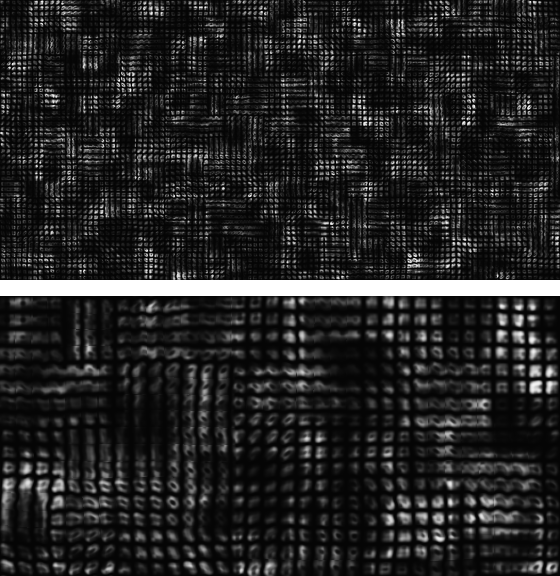
Top, the full canvas; bottom, a detail of the centre.
Reproduce this texture procedurally as a WebGL 2 fragment shader.

```glsl
#version 300 es
precision highp float;
// Dark woven grid of small glinting beads, grouped into blocky grey patches.

uniform vec2 u_resolution;
out vec4 fragColor;

float hash(vec2 p) {
    vec3 q = fract(p.xyx * vec3(0.1031, 0.1030, 0.0973));
    q += dot(q, q.yzx + 33.33);
    return fract((q.x + q.y) * q.z);
}

// Value noise; a larger hardness gives flatter, squarer patches.
float noise(vec2 p, float hardness) {
    vec2 i = floor(p);
    vec2 f = smoothstep(0.5 * hardness, 1.0 - 0.5 * hardness, fract(p));
    float low = mix(hash(i), hash(i + vec2(1, 0)), f.x);
    float high = mix(hash(i + vec2(0, 1)), hash(i + vec2(1, 1)), f.x);
    return mix(low, high, f.y);
}

void main() {
    vec2 p = gl_FragCoord.xy / u_resolution.y * 51.0 + 20.0;

    // Patch brightness: small blocks crossed by short rows and columns
    float patches = 1.15 * noise(p / 3.3, 0.75)
                  + noise(p / vec2(4.0, 1.0) + 71.0, 0.7)
                  + noise(p / vec2(1.0, 4.0) + 137.0, 0.7);
    float glow = 0.205 * exp(1.75 * (patches - 1.58));

    // Nearly straight lattice with slightly slanted beads
    vec2 waver = vec2(noise(p * 0.3 + 211.0, 0.3), noise(p * 0.3 + 307.0, 0.3));
    vec2 bead = fract(p + 0.25 * (waver - 0.5)) - 0.5;
    float slant = 1.2 * (noise(p / 3.5 + 401.0, 0.7) - 0.5);
    vec2 leaning = bead + slant * bead.yx * (1.0 - 2.0 * abs(bead.yx));

    // Dark gaps, partly closed along one axis where beads line up
    vec2 gap = smoothstep(0.47, 0.12, abs(leaning));
    float weave = noise(p / 3.7 + 503.0, 0.6);
    gap.x = mix(0.5, gap.x, smoothstep(0.08, 0.28, weave));
    gap.y = mix(0.5, gap.y, smoothstep(0.92, 0.72, weave));

    // Some patches have hollow beads
    float hollow = smoothstep(0.5, 0.75, noise(p / 3.0 + 601.0, 0.6));
    float ring = smoothstep(0.03, 0.25, length(leaning * vec2(0.85, 1.1)));
    float body = mix(1.0, 0.35 + 1.1 * ring, hollow);

    // A bead mark repeated within each block, plus loose thread grain
    vec2 block = floor(p / 4.0);
    float mark = noise(leaning * 3.6 + block * 19.0 + 30.0, 0.2);
    float across = noise(p * vec2(1.3, 3.4) + 701.0, 0.1);
    float upward = noise(p * vec2(3.4, 1.3) + 809.0, 0.1);
    float thread = mix(across, upward, smoothstep(0.35, 0.65, weave));
    float grain = (0.3 + 1.4 * mark) * (0.35 + 1.3 * thread);

    float light = glow * gap.x * gap.y * body * grain;
    float grey = 0.02 + 0.98 * (1.0 - exp(-1.1 * light));
    fragColor = vec4(vec3(grey), 1.0);
}
```
